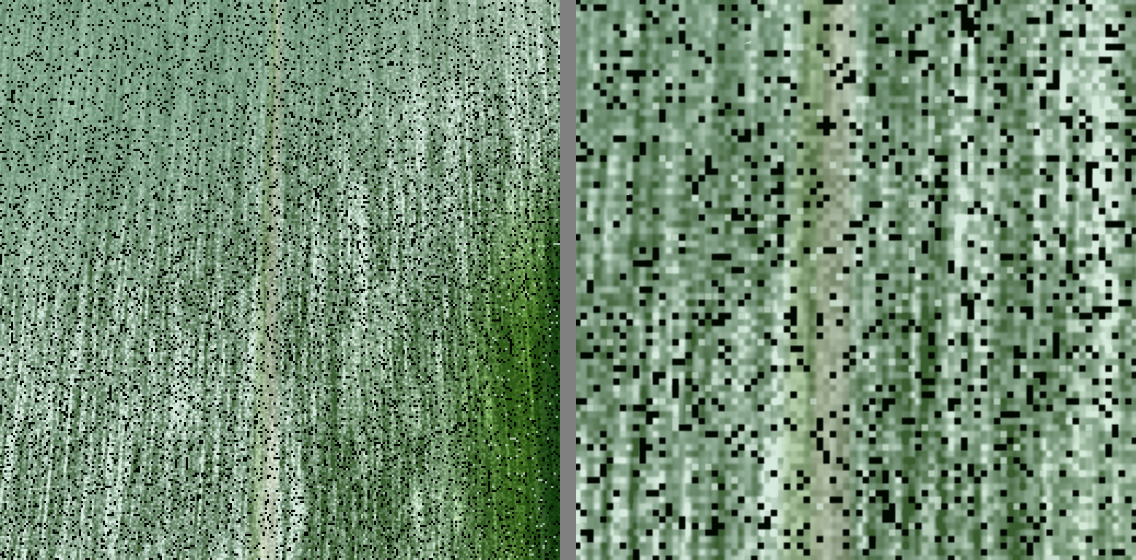
Left: the whole. Right: its middle third, enlarged.
Write a three.js fragment shader that draws this texture.

```glsl
// Powdery green leaf blade: fine lengthwise streaks, a pale midrib, dark specks.
// Layers of stretched noise give a tone, a five-step colour ramp paints it, and
// a cell grid scatters small crisp square specks on top.

varying vec2 vUv;

const vec3 DEEP_GREEN   = vec3(0.22, 0.36, 0.18);
const vec3 SHADE_GREEN  = vec3(0.37, 0.49, 0.36);
const vec3 LEAF_GREEN   = vec3(0.49, 0.61, 0.51);
const vec3 PALE_GREEN   = vec3(0.64, 0.74, 0.66);
const vec3 POWDER       = vec3(0.84, 0.92, 0.87);
const vec3 CALM_GREEN   = vec3(0.47, 0.64, 0.53);
const vec3 GRASS_TINT   = vec3(0.76, 0.98, 0.38);
const vec3 EDGE_GREEN   = vec3(0.09, 0.25, 0.08);
const vec3 RIB_GREEN    = vec3(0.50, 0.61, 0.42);
const vec3 RIB_PALE     = vec3(0.74, 0.77, 0.69);
const vec3 SPECK_BLACK  = vec3(0.0, 0.03, 0.0);

const float GRAIN_CELLS   = 256.0;  // speck and grain cells across the canvas
const float SPECK_SOFT    = 0.2;    // edge blur, in cells
const float SPECK_SHARE   = 0.118;  // share of cells filled
const float FLECK_SHARE   = 0.03;   // share of bright flecks
const float STREAK_GAIN   = 2.0;    // streak contrast in the rough part
const float CALM_GAIN     = 0.75;   // streak contrast in the smooth part
const float FAN           = 0.16;   // how much the streaks converge upward

float hash(vec2 p) {
  vec3 q = fract(p.xyx * vec3(0.1031, 0.1030, 0.0973));
  q += dot(q, q.yzx + 33.33);
  return fract((q.x + q.y) * q.z);
}

// Centred value noise; crisp above 0 steepens the steps between cells.
float cellNoise(vec2 p, float crisp) {
  vec2 cell = floor(p);
  vec2 f = smoothstep(0.5 * crisp, 1.0 - 0.5 * crisp, fract(p));
  float low  = mix(hash(cell), hash(cell + vec2(1.0, 0.0)), f.x);
  float high = mix(hash(cell + vec2(0.0, 1.0)), hash(cell + vec2(1.0, 1.0)), f.x);
  return mix(low, high, f.y) - 0.5;
}

// Sum of noise stretched along the blade, from fine streaks to broad bands.
float streaks(vec2 p) {
  float fine  = cellNoise(p * vec2(195.0, 11.0) + 17.0, 0.3);
  float mid   = cellNoise(p * vec2(85.0, 4.5) + 41.0, 0.0);
  float broad = cellNoise(p * vec2(19.0, 2.0) + 83.0, 0.0);
  return 0.35 * fine + 0.18 * mid + 0.16 * broad;
}

// Coverage of randomly filled grid squares with softened edges.
float specks(vec2 p, float share, float seed) {
  vec2 g = p * GRAIN_CELLS;
  vec2 home = floor(g);
  float cover = 0.0;
  for (int j = -1; j <= 1; j++) {
    for (int i = -1; i <= 1; i++) {
      vec2 cell = home + vec2(float(i), float(j));
      vec2 d = abs(g - cell - 0.5);
      vec2 box = 1.0 - smoothstep(0.5 - SPECK_SOFT, 0.5 + SPECK_SOFT, d);
      cover += step(hash(cell + seed), share) * box.x * box.y;
    }
  }
  return min(cover, 1.0);
}

vec3 leafRamp(float tone) {
  float t = clamp(tone, 0.0, 1.0) * 4.0;
  vec3 c = mix(DEEP_GREEN, SHADE_GREEN, clamp(t, 0.0, 1.0));
  c = mix(c, LEAF_GREEN, clamp(t - 1.0, 0.0, 1.0));
  c = mix(c, PALE_GREEN, clamp(t - 2.0, 0.0, 1.0));
  return mix(c, POWDER, clamp(t - 3.0, 0.0, 1.0));
}

void main() {
  vec2 p = vUv;
  float ribX = mix(0.468, 0.495, p.y) + 0.002 * sin(p.y * 9.0);
  float side = p.x - ribX;
  vec2 grainPos = vec2(side * (1.0 + FAN * (p.y - 0.5)) + 2.0, p.y + 1.0);

  // Regions of the blade
  float calm = smoothstep(0.4, 0.9, p.y - 0.4 * (p.x - 0.3));
  float lowRight = smoothstep(0.45, 0.75, p.x) * (1.0 - smoothstep(0.2, 0.58, p.y));
  float grass = smoothstep(0.78, 0.97, p.x + 0.02 * sin(p.y * 7.0))
              * (1.0 - smoothstep(0.4, 0.76, p.y));
  float edge = smoothstep(0.94, 0.995, p.x + 0.05 * (0.4 - p.y))
             * (1.0 - smoothstep(0.5, 0.78, p.y));
  float lowGreen = 1.0 - smoothstep(0.0, 0.35, p.y);

  // Streaked, powdered surface
  float grain = cellNoise(p * GRAIN_CELLS + 0.5, 0.35);
  float n = streaks(grainPos) + 0.34 * grain;
  float tone = 0.58 - 0.04 * calm - 0.13 * lowRight - 0.24 * grass - 0.06 * lowGreen;
  tone += 0.1 * smoothstep(0.6, 0.95, p.x) * smoothstep(0.6, 0.9, p.y);
  tone -= 0.12 * (1.0 - smoothstep(0.0, 0.12, p.x)) * calm;
  tone += n * mix(STREAK_GAIN, CALM_GAIN, calm) * (1.0 - 0.3 * grass);
  vec3 color = leafRamp(tone);
  color = mix(color, CALM_GREEN + n * 0.5, 0.5 * calm * (1.0 - smoothstep(0.5, 0.9, p.x)));
  color *= mix(vec3(1.0), GRASS_TINT, 0.9 * grass + 0.12 * lowRight * (1.0 - grass));
  color = mix(color, EDGE_GREEN + 0.25 * n, 0.8 * edge);

  // Midrib: green flank on the left, pale ridge on the right
  float ribWidth = mix(0.022, 0.009, p.y);
  float flank = 1.0 - smoothstep(0.5, 1.1, abs(side / ribWidth + 0.45));
  float ridge = 1.0 - smoothstep(0.4, 0.9, abs(side / ribWidth - 0.45));
  color = mix(color, RIB_GREEN + 0.5 * n, 0.65 * flank);
  color = mix(color, RIB_PALE + 0.5 * n, mix(0.8, 0.5, p.y) * ridge);

  // Bright flecks, then black specks
  color = mix(color, POWDER, 0.7 * specks(p, FLECK_SHARE * (1.0 - calm), 301.0));
  float share = SPECK_SHARE * mix(1.0, 0.85, calm);
  color = mix(color, SPECK_BLACK, specks(p, share, 7.0));

  gl_FragColor = vec4(clamp(color, 0.0, 1.0), 1.0);
}
```
